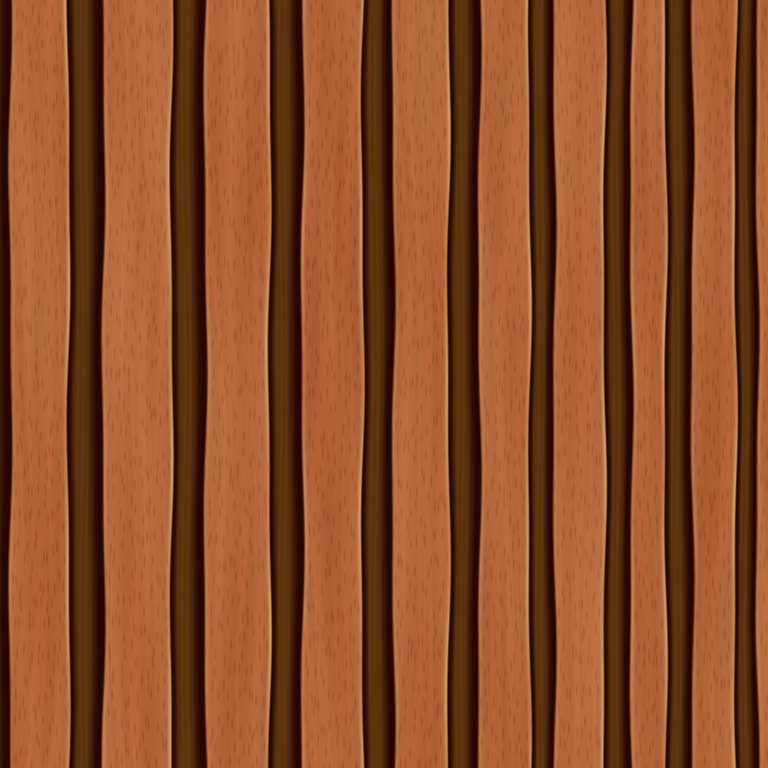
Give the GLSL for this texture, as a WebGL 2 fragment shader.

```glsl
#version 300 es
precision highp float;
uniform vec2 u_resolution;
out vec4 fragColor;

// Left and right edge of each slat, in 768ths of the canvas width
const vec2 SLATS[10] = vec2[10](
  vec2(10, 70), vec2(103, 173), vec2(205, 271), vec2(302, 364), vec2(393, 450),
  vec2(479, 531), vec2(554, 606), vec2(631, 667), vec2(692, 737), vec2(757, 801));

vec2 hash2(vec2 p) {
  vec3 q = fract(p.xyx * vec3(0.1031, 0.103, 0.0973));
  q += dot(q, q.yzx + 33.33);
  return fract((q.xx + q.yz) * q.zy);
}

// Distance to the nearest scattered cell point
float cellular(vec2 p) {
  vec2 cell = floor(p);
  float nearest = 2.0;
  for (int y = -1; y <= 1; y++)
    for (int x = -1; x <= 1; x++) {
      vec2 c = cell + vec2(x, y);
      nearest = min(nearest, length(c + hash2(c) - p));
    }
  return nearest;
}

// Slow sideways drift of a hand-cut edge
float edgeDrift(float y, float seed) {
  return 0.0019 * sin(y * 11.0 + seed * 2.7) + 0.001 * sin(y * 23.0 + seed * 5.1);
}

// Fine fibres running up the slat, bent by slow waves
float fibres(vec2 p, float seed) {
  float x = p.x + 0.006 * sin(p.y * 5.0 + seed * 3.0) + 0.003 * sin(p.y * 13.0 + p.x * 40.0);
  float sum = 0.0, weight = 0.5, freq = 210.0;
  for (int i = 0; i < 4; i++) {
    sum += weight * sin(x * freq + 1.7 * sin(p.y * 6.0 + x * freq * 0.31 + seed));
    freq *= 1.73;
    weight *= 0.7;
  }
  return sum;
}

vec3 wood(vec2 p, float seed) {
  vec3 color = mix(vec3(0.675, 0.37, 0.205), vec3(0.73, 0.43, 0.25), hash2(vec2(seed, 4.0)).x * 0.4 + 0.3);
  color *= 1.0 + 0.035 * fibres(p, seed);
  // Broad warm and pale patches
  float patches = sin(p.y * 7.0 + seed * 4.3 + 2.0 * sin(p.x * 30.0)) * sin(p.y * 3.1 + p.x * 45.0 + seed);
  color += patches * vec3(0.018, 0.026, 0.022);
  // Short dark pores
  float pore = 1.0 - smoothstep(0.05, 0.32, cellular(p * vec2(150.0, 26.0) + seed * 9.0));
  return color - pore * vec3(0.05, 0.055, 0.045);
}

// Brown floor shaded at both walls, deepest under the right one
vec3 groove(float across, vec2 p) {
  float lit = smoothstep(0.0, 0.24, across) * (1.0 - smoothstep(0.48, 0.88, across));
  vec3 color = mix(vec3(0.15, 0.025, 0.008), vec3(0.36, 0.2, 0.055), lit);
  return color * (1.0 + 0.05 * sin(p.x * 900.0 + 2.0 * sin(p.y * 9.0)));
}

void main() {
  vec2 p = gl_FragCoord.xy / u_resolution;
  float soft = max(0.0016, 0.8 / u_resolution.x);
  vec3 color = vec3(0.15, 0.025, 0.008);
  float previousRight = -0.031;

  for (int i = 0; i < 10; i++) {
    float seed = float(i) + 1.0;
    float left = SLATS[i].x / 768.0 + edgeDrift(p.y, seed);
    float right = SLATS[i].y / 768.0 + edgeDrift(p.y, seed + 20.0);

    if (p.x > previousRight && p.x <= right) {
      float fromLeft = p.x - left;
      float fromRight = right - p.x;
      vec3 face = wood(p, seed);

      // Worn pale arrises, brighter on the right
      float wear = 0.75 + 0.25 * sin(p.y * 17.0 + seed * 3.7);
      float leftRim = exp(-pow((fromLeft - 0.003) / 0.0026, 2.0));
      float rightRim = exp(-pow((fromRight - 0.0032) / 0.0028, 2.0));
      float leftWear = wear * (0.25 + 0.55 * hash2(vec2(seed, 8.0)).y);
      face = mix(face, vec3(0.79, 0.56, 0.41), leftRim * leftWear);
      face = mix(face, vec3(0.82, 0.63, 0.43), rightRim * wear * 0.9);

      float slat = smoothstep(-soft, soft * 1.6, fromLeft) * smoothstep(0.0, soft * 2.0, fromRight);
      float across = clamp((p.x - previousRight) / (left - previousRight), 0.0, 1.0);
      color = mix(groove(across, p), face, slat);
    }
    previousRight = right;
  }
  fragColor = vec4(color, 1.0);
}
```
